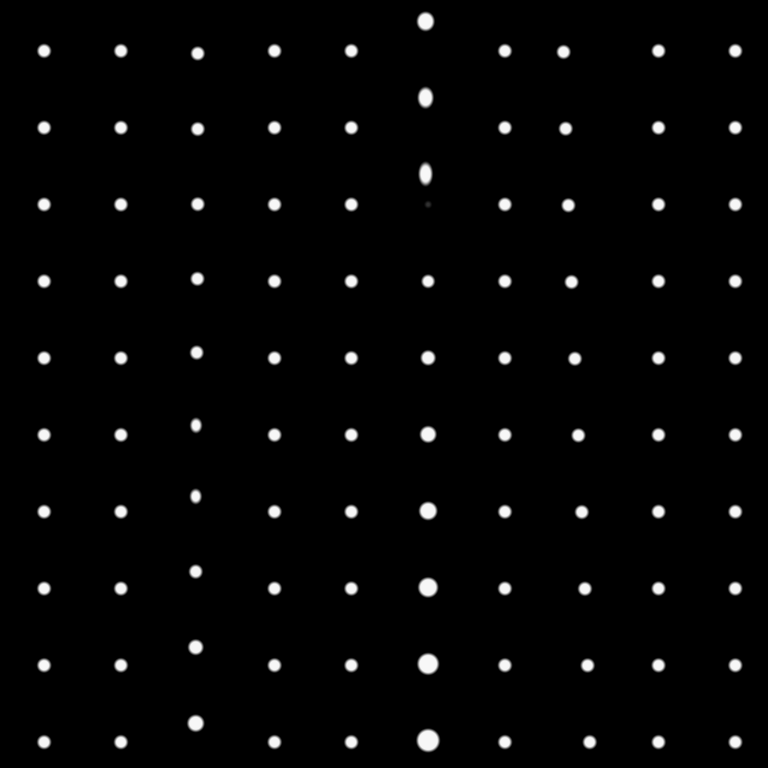
This pattern is drawn by a three.js fragment shader. Its source:

```glsl
// Ten by ten grid of soft white dots on black, with three drifting columns.
varying vec2 vUv;

const float REPEATS = 10.0;
const vec2 GRID_ORIGIN = vec2(0.0075, -0.0063);
const vec2 DOT_ANCHOR = vec2(0.5, 0.4);   // resting place inside a cell
const float DOT_RADIUS = 0.0795;          // lengths below are in cells
const float EDGE_SOFTNESS = 0.027;
const vec3 BACKGROUND = vec3(0.0);
const vec3 DOT_COLOR = vec3(0.97);

struct Dot {
  vec2 offset;
  vec2 radius;
};

float softEllipse(vec2 p, vec2 radius, float softness) {
  float d = (length(p / radius) - 1.0) * min(radius.x, radius.y);
  return 1.0 - smoothstep(-softness, softness, d);
}

// Column whose lower dots are lifted, pinched around the break.
Dot liftedDot(float row) {
  float lower = 0.245 - 0.0065 * row - 0.0029 * row * row;
  float upper = -0.078 + 0.202 * exp(-0.3 * (row - 4.0));
  float lift = mix(lower, upper, step(3.5, row));
  float lean = -0.026 * (1.0 - smoothstep(3.0, 7.0, row));
  float pinch = exp(-(row - 3.5) * (row - 3.5));
  float swell = 0.02 * max(1.0 - 0.5 * row, 0.0);
  vec2 radius = vec2(DOT_RADIUS + swell) + pinch * vec2(-0.018, 0.004);
  return Dot(vec2(lean, lift), radius);
}

// Column that swells downward and jumps up in its top three rows.
Dot swollenDot(float row) {
  if (row > 6.5) {
    float rise = row - 7.0;
    return Dot(vec2(-0.033, 0.398 - 0.007 * rise),
               vec2(0.08 + 0.012 * rise, 0.133 - 0.01 * rise));
  }
  return Dot(vec2(0.0, 0.022 - 0.0037 * row), vec2(0.141 - 0.0108 * row));
}

// Column that sways sideways along a sine arc.
Dot swayingDot(float row) {
  float sway = -0.066 + 0.198 * sin(0.23 * (4.5 - row));
  return Dot(vec2(sway, -0.0015 * row), vec2(DOT_RADIUS));
}

bool isIndex(float value, float index) {
  return abs(value - index) < 0.5;
}

Dot dotForCell(vec2 cell) {
  if (isIndex(cell.x, 2.0)) return liftedDot(cell.y);
  if (isIndex(cell.x, 5.0)) return swollenDot(cell.y);
  if (isIndex(cell.x, 7.0)) return swayingDot(cell.y);
  return Dot(vec2(0.0), vec2(DOT_RADIUS));
}

void main() {
  vec2 grid = (vUv - GRID_ORIGIN) * REPEATS;
  vec2 cell = floor(grid);
  vec2 p = fract(grid) - DOT_ANCHOR;

  Dot spot = dotForCell(cell);
  float coverage = softEllipse(p - spot.offset, spot.radius, EDGE_SOFTNESS);

  // Faint remnant below the lowest jumped dot
  if (isIndex(cell.x, 5.0) && isIndex(cell.y, 7.0)) {
    coverage = max(coverage, 0.2 * softEllipse(p, vec2(0.035), EDGE_SOFTNESS));
  }

  gl_FragColor = vec4(mix(BACKGROUND, DOT_COLOR, coverage), 1.0);
}
```
